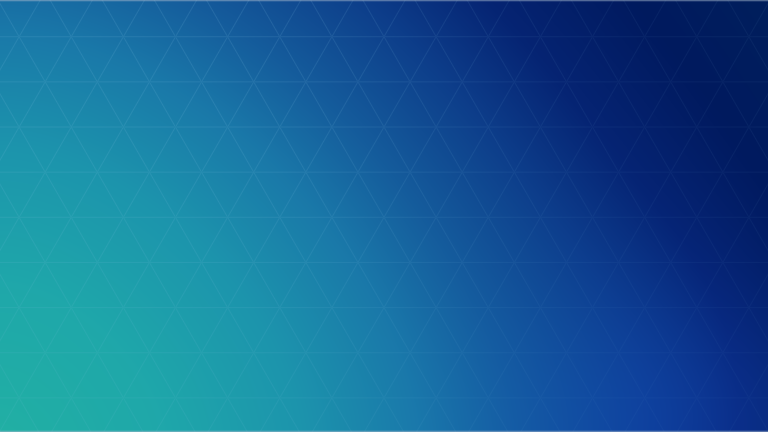
This background is drawn by a Shadertoy shader. Its source:

```glsl
// A teal to navy gradient under a faint lattice of equilateral triangles.
// The gradient runs through colour stops along a rounded distance from the
// lower left; the lattice is three families of evenly repeated lines.

// Blend towards the next colour stop between distances a and b
vec3 addStop(vec3 base, vec3 next, float a, float b, float d) {
    return mix(base, next, clamp((d - a) / (b - a), 0.0, 1.0));
}

// Round glow that falls off from its center
float glow(vec2 p, vec2 center, vec2 size) {
    vec2 g = (p - center) / size;
    return exp(-dot(g, g));
}

vec3 background(vec2 p) {
    // Distance with flattened diagonals, pulled outwards at the lower right
    vec2 q = pow(abs(p - vec2(0.0, -0.04)), vec2(1.7));
    float d = pow(q.x + q.y, 1.0 / 1.7);
    d -= 0.10 * glow(p, vec2(1.62, 0.20), vec2(0.36, 0.40));

    vec3 col = vec3(0.13, 0.69, 0.64);
    col = addStop(col, vec3(0.12, 0.655, 0.665), 0.00, 0.38, d);
    col = addStop(col, vec3(0.11, 0.58, 0.675), 0.38, 0.70, d);
    col = addStop(col, vec3(0.10, 0.47, 0.66), 0.70, 0.97, d);
    col = addStop(col, vec3(0.08, 0.36, 0.61), 0.97, 1.17, d);
    col = addStop(col, vec3(0.05, 0.24, 0.54), 1.17, 1.42, d);
    col = addStop(col, vec3(0.02, 0.14, 0.45), 1.42, 1.63, d);
    col = addStop(col, vec3(0.00, 0.10, 0.37), 1.63, 1.90, d);
    col = addStop(col, vec3(0.00, 0.12, 0.36), 1.90, 2.17, d);

    // Blue light in the lower right corner
    col += vec3(0.02, 0.045, 0.06) * glow(p, vec2(1.78, 0.0), vec2(0.30));
    return col + vec3(0.0, 0.0, 0.06) * glow(p, vec2(1.45, 0.0), vec2(0.36));
}

// Smoothed coverage of a thin line at distance d from its axis
float stroke(float d, float pixel) {
    float width = 0.0023;
    float cover = clamp((0.5 * (width + pixel) - d) / pixel, 0.0, 1.0);
    return cover * min(1.0, width / pixel);
}

float triangleLattice(vec2 p, float pixel) {
    float spacing = 0.1045;
    float lines = 0.0;
    for (int i = 0; i < 3; i++) {
        float angle = radians(90.0 + 60.0 * float(i));
        float t = dot(p, vec2(cos(angle), sin(angle))) / spacing;
        float d = abs(fract(t + 0.5) - 0.5) * spacing;
        lines = max(lines, stroke(d, pixel));
    }
    return lines;
}

void mainImage(out vec4 fragColor, in vec2 fragCoord) {
    float pixel = 1.0 / iResolution.y;
    vec2 p = fragCoord * pixel;
    vec2 center = vec2(0.5 * iResolution.x * pixel, 0.497);

    vec3 col = background(p);

    // Lattice, fading to the right and slightly towards the bottom
    float strength = mix(0.15, 0.06, smoothstep(0.5, 1.5, p.x));
    strength *= mix(0.65, 1.0, smoothstep(0.0, 0.8, p.y));
    col = mix(col, vec3(0.50, 0.75, 0.88), strength * triangleLattice(p - center, pixel));

    // Pale hairlines on the top and bottom edges
    float edge = min(p.y, 1.0 - p.y);
    float hairline = clamp((0.003 - edge) / pixel + 0.5, 0.0, 1.0);
    col = mix(col, vec3(0.65, 0.72, 0.80), 0.5 * hairline);

    fragColor = vec4(col, 1.0);
}
```
